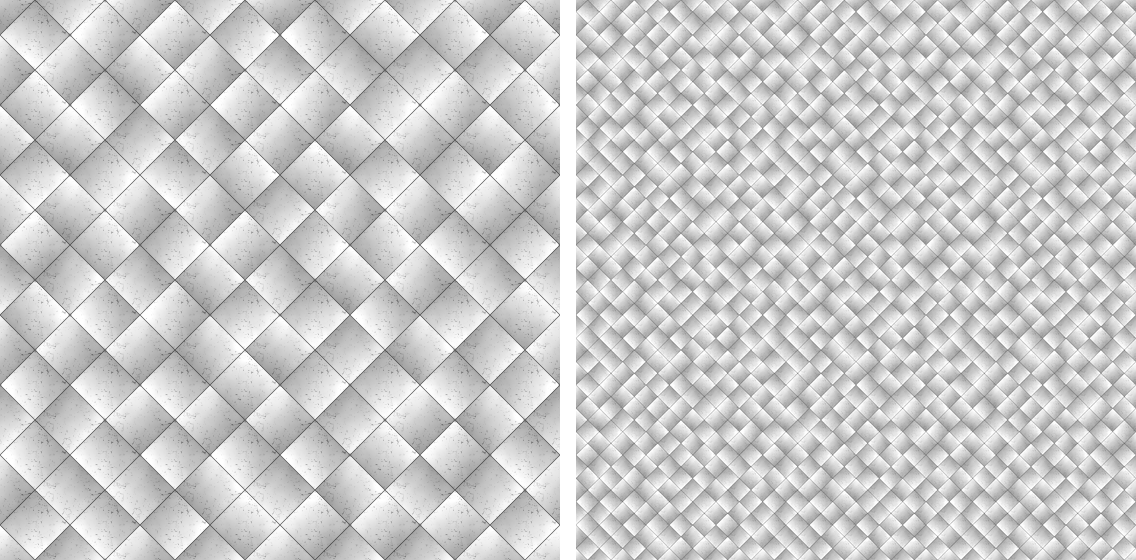
Left: one tile. Right: repeated 3 by 3.
Give the GLSL for this pattern, as a Shadertoy shader.

```glsl
// Diagonal grid of worn, pale grey tiles, each shaded by its own linear gradient.
#define REPEATS 8.0         // diamonds across and down
#define LINE_WIDTH 0.0095   // joint width, in diamond diagonals
#define LINE_STRENGTH 0.82
#define DARK_TONE 0.655
#define LIGHT_TONE 0.985
#define ANGLE_JITTER 0.75   // spread of gradient angles, in radians
#define CLOUD_WEAR 0.10
#define VEIN_WEAR 0.13
#define SPECK_WEAR 0.27
#define CHIP_RADIUS 0.022
#define CHIP_SHARE 0.4      // share of corners that are chipped
#define SAMPLES 2           // antialiasing grid per side

float hash(vec2 p) {
    vec3 h = fract(vec3(p.xyx) * 0.1031);
    h += dot(h, h.yzx + 33.33);
    return fract((h.x + h.y) * h.z);
}

float valueNoise(vec2 p) {
    vec2 i = floor(p), f = fract(p);
    f = f * f * (3.0 - 2.0 * f);
    return mix(mix(hash(i), hash(i + vec2(1, 0)), f.x),
               mix(hash(i + vec2(0, 1)), hash(i + vec2(1, 1)), f.x), f.y);
}

float fbm(vec2 p) {
    float sum = 0.0, gain = 0.5;
    for (int i = 0; i < 5; i++) {
        sum += gain * valueNoise(p);
        p = mat2(1.6, 1.2, -1.2, 1.6) * p + 17.3;
        gain *= 0.5;
    }
    return sum;
}

// Darkening by clouds, fine veins and specks; the two tile sets wear differently
float wear(vec2 local, float set) {
    vec2 p = local + 20.0 + 31.0 * set;
    float cloud = fbm(p * 5.0);
    float patches = smoothstep(0.40, 0.62, fbm(p * 4.0 + 70.0));
    float ridge = abs(fbm(p * 6.0 + 40.0) - 0.48);
    float vein = (1.0 - smoothstep(0.0, 0.028, ridge)) * patches;
    float grain = valueNoise(p * 44.0) * 0.65 + valueNoise(p * 83.0) * 0.35;
    float speck = smoothstep(0.71, 0.84, grain) * (0.35 + 0.65 * patches);
    return CLOUD_WEAR * (cloud - 0.48)
         + VEIN_WEAR * vein * mix(1.0, 0.45, set)
         + SPECK_WEAR * speck;
}

// Linear ramp running roughly from one tile edge to the opposite edge
float gradient(vec2 q, vec2 id) {
    float quarter = floor(4.0 * hash(id + 3.7));
    float angle = 1.5707963 * quarter + ANGLE_JITTER * (hash(id + 11.3) - 0.5);
    return clamp(dot(q, vec2(cos(angle), sin(angle))) + 0.5, 0.0, 1.0);
}

float tileShade(vec2 p, float pixel) {
    // Rotated grid and the wrapped identity of each tile
    vec2 grid = vec2(p.x + p.y, p.x - p.y) + 0.5;
    vec2 cell = floor(grid);
    vec2 center = 0.5 * vec2(cell.x + cell.y, cell.x - cell.y);
    vec2 id = mod(center, REPEATS) * 2.0;
    float set = mod(id.x, 2.0);

    // Body of the tile
    float ramp = gradient(fract(grid) - 0.5, id);
    float shade = mix(DARK_TONE, LIGHT_TONE, ramp);
    shade += mix(-0.012, 0.018, set) - wear(p - center, set);

    // Thin joints
    vec2 corner = floor(grid + 0.5);
    vec2 toJoint = abs(grid - corner) * 0.7071;
    float d = min(toJoint.x, toJoint.y);
    float halfWidth = 0.5 * max(LINE_WIDTH, pixel);
    float joint = clamp((halfWidth - d) / pixel + 0.5, 0.0, 1.0);
    joint *= min(1.0, LINE_WIDTH / pixel) * LINE_STRENGTH;
    shade = mix(shade, 0.16, joint);

    // Small chips at some corners
    vec2 cornerPos = 0.5 * vec2(corner.x + corner.y - 1.0, corner.x - corner.y);
    vec2 cornerId = mod(cornerPos, REPEATS) * 2.0;
    float chipped = step(hash(cornerId + 57.1), CHIP_SHARE);
    float chip = 1.0 - smoothstep(-pixel, pixel, length(p - cornerPos) - CHIP_RADIUS);
    return mix(shade, 0.38, 0.6 * chip * chipped);
}

void mainImage(out vec4 fragColor, in vec2 fragCoord) {
    float pixel = REPEATS / iResolution.y;
    float sum = 0.0;
    for (int y = 0; y < SAMPLES; y++)
    for (int x = 0; x < SAMPLES; x++) {
        vec2 offset = (vec2(x, y) + 0.5) / float(SAMPLES) - 0.5;
        vec2 uv = (fragCoord + offset) / iResolution.xy;
        sum += clamp(tileShade(uv * REPEATS, pixel / float(SAMPLES)), 0.0, 1.0);
    }
    fragColor = vec4(vec3(sum / float(SAMPLES * SAMPLES)), 1.0);
}
```
